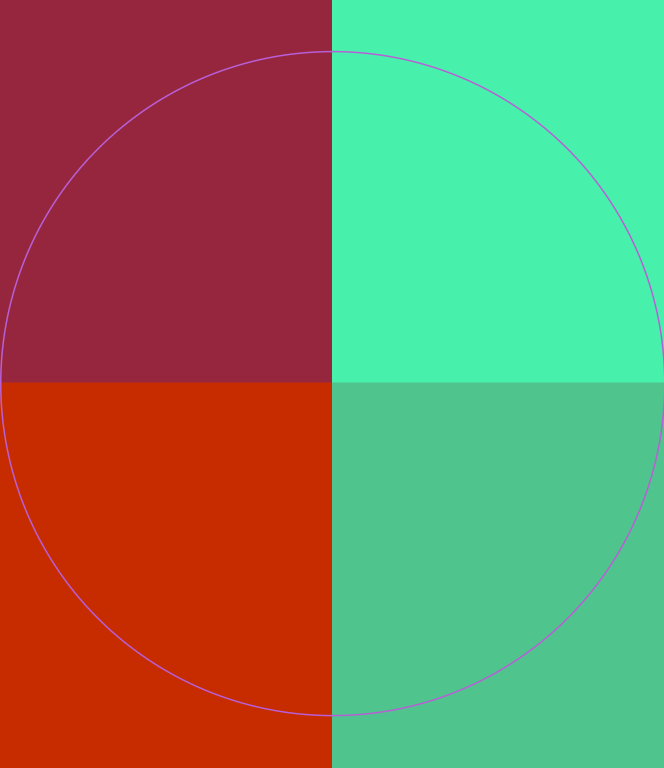
Reproduce this background procedurally as a WebGL 1 fragment shader.

```glsl
precision highp float;

uniform vec2 u_resolution;

const vec3 CRIMSON = vec3(0.590, 0.150, 0.245);
const vec3 RED = vec3(0.780, 0.170, 0.000);
const vec3 MINT = vec3(0.280, 0.945, 0.675);
const vec3 JADE = vec3(0.310, 0.770, 0.550);
const vec3 VIOLET = vec3(0.720, 0.370, 0.840);

// Lengths are fractions of the canvas width, measured from its middle
const vec2 SPLIT = vec2(0.0, 0.00226);
const vec2 RING_CENTER = vec2(0.0011, 0.0006);
const float RING_RADIUS = 0.5;
const float RING_WIDTH = 0.00226;

// Coverage of the positive side of an edge, blended over one pixel
float coverage(float dist, float pixel) {
    return clamp(dist / pixel + 0.5, 0.0, 1.0);
}

float ringDistance(vec2 p, vec2 center, float radius, float width) {
    return abs(length(p - center) - radius) - 0.5 * width;
}

vec3 quadrants(vec2 p, vec2 split, float pixel) {
    float right = coverage(p.x - split.x, pixel);
    float upper = coverage(p.y - split.y, pixel);
    return mix(mix(RED, JADE, right), mix(CRIMSON, MINT, right), upper);
}

void main() {
    float pixel = 1.0 / u_resolution.x;
    vec2 p = (gl_FragCoord.xy - 0.5 * u_resolution) * pixel;

    // Four flat fields
    vec3 color = quadrants(p, SPLIT, pixel);

    // Thin ring spanning the width
    float ring = ringDistance(p, RING_CENTER, RING_RADIUS, RING_WIDTH);
    color = mix(color, VIOLET, coverage(-ring, pixel));

    gl_FragColor = vec4(color, 1.0);
}
```
